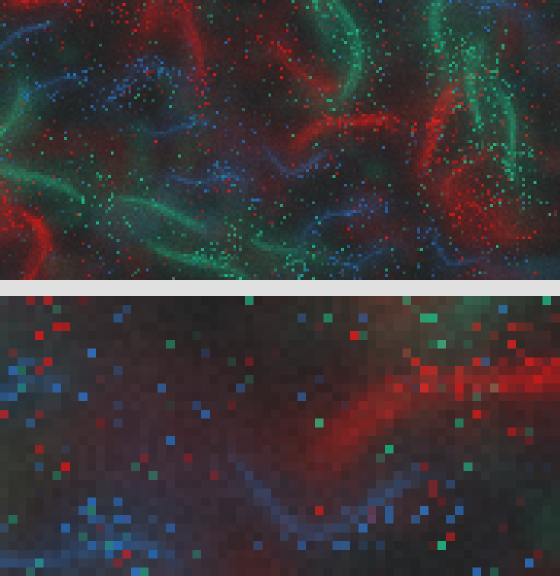
Top: the whole. Bottom: its middle third, enlarged.
This background is drawn by a Shadertoy shader. Its source:

```glsl
// Mosaic of red, green and blue brush strokes with scattered specks on charcoal.

float hash(vec2 p) {
    vec3 q = fract(p.xyx * 0.1031);
    q += dot(q, q.yzx + 33.33);
    return fract((q.x + q.y) * q.z);
}

float noise(vec2 p) {
    vec2 i = floor(p), f = fract(p);
    f = f * f * (3.0 - 2.0 * f);
    return mix(mix(hash(i), hash(i + vec2(1, 0)), f.x),
               mix(hash(i + vec2(0, 1)), hash(i + vec2(1, 1)), f.x), f.y);
}

vec3 inkColor(int kind) {
    return kind == 0 ? vec3(0.82, 0.10, 0.10)
         : kind == 1 ? vec3(0.12, 0.70, 0.50)
                     : vec3(0.16, 0.42, 0.72);
}

// Faint clouds of each ink over the charcoal ground
vec3 ground(vec2 p) {
    vec3 color = vec3(0.138, 0.141, 0.145);
    for (int kind = 0; kind < 3; kind++) {
        vec2 q = p * 4.5 + float(kind) * vec2(37.0, 19.0);
        float cloud = 0.65 * noise(q) + 0.35 * noise(q * 2.7);
        color = mix(color, inkColor(kind), 0.15 * smoothstep(0.52, 0.85, cloud));
    }
    float mist = noise(p * 5.0 + 91.0);
    return mix(color, vec3(0.32), 0.25 * smoothstep(0.65, 1.0, mist));
}

// Blends one curved stroke, its halo and its specks over the color
vec3 addStroke(vec3 color, vec2 p, vec2 cell, int index) {
    int kind = index % 3;
    float id = float(index) + 1.0;
    float turn = hash(vec2(id, 11.0)), bend = hash(vec2(id, 23.0));
    float upright = hash(vec2(id, 37.0)), force = hash(vec2(id, 53.0));
    vec2 center = fract(id * vec2(0.7549, 0.5698)) * vec2(2.1, 1.1) - 0.05;

    // Red leans upright, green falls to the right, blue goes either way
    float angle = (turn - 0.5) * 1.4;
    float halfLength = 0.13 + 0.04 * bend, width = 0.011;
    if (kind == 0) {
        angle = 0.6 * angle + (upright > 0.35 ? 1.57 : 0.0);
        halfLength = 0.16 + 0.08 * force;
        width = 0.034;
    } else if (kind == 1) {
        angle = 0.5 * angle - (upright > 0.6 ? 1.6 : 0.5);
        halfLength = 0.18 + 0.06 * force;
        width = 0.031;
    }

    vec2 axis = vec2(cos(angle), sin(angle));
    vec2 d = p - center;
    vec2 q = vec2(dot(d, axis), dot(d, vec2(-axis.y, axis.x)));
    float along = q.x / halfLength;
    q.y += (bend - 0.5) * 0.9 * halfLength * along * along;
    q.y += 0.022 * sin(along * 3.0 + turn * 6.3);

    // Body, split into strands that follow the curve
    float across = q.y / width;
    float taper = 1.0 - smoothstep(0.45, 1.15, abs(along));
    float strands = noise(vec2(along * 2.0, across * 2.2) + id * 9.0);
    float body = exp(-across * across) * taper * mix(0.4, 1.0, strands);
    body *= mix(0.55, 1.0, force) * (kind == 0 ? 0.95 : 0.8);

    // Wide soft halo
    vec2 h = vec2(along * 0.8, q.y / (width * 1.6 + 0.03));
    float halo = exp(-dot(h, h));
    float grain = hash(cell + id * 17.0);
    float fog = halo * (kind == 2 ? 0.14 : 0.23) * (0.75 + 0.5 * grain);
    color = mix(color, inkColor(kind), max(body * (0.88 + 0.2 * grain), fog));

    // Specks gather in patches around the stroke
    float patches = smoothstep(0.35, 0.8, noise(p * 11.0 + id * 5.0));
    float speck = step(hash(cell + id * 31.0 + 7.0), 0.26 * halo * patches);
    return mix(color, inkColor(kind), speck * mix(0.2, 0.95, grain));
}

vec3 mosaic(vec2 uv) {
    vec2 cell = floor(uv * 96.0);
    vec2 p = (cell + 0.5) / 96.0;
    vec3 color = ground(p);
    vec2 warped = p + 0.05 * (vec2(noise(p * 6.0), noise(p * 6.0 + 40.0)) - 0.5);
    for (int i = 0; i < 30; i++) color = addStroke(color, warped, cell, i);

    // Sparse dust and uneven tiles
    float dust = step(0.965, hash(cell + 211.0));
    int dustKind = int(3.0 * hash(cell + 307.0));
    color = mix(color, inkColor(dustKind), dust * 0.4 * hash(cell + 401.0));
    return color * (0.92 + 0.16 * hash(cell + 503.0));
}

void mainImage(out vec4 fragColor, in vec2 fragCoord) {
    // Four samples per pixel soften the tile edges
    vec3 color = vec3(0.0);
    for (int s = 0; s < 4; s++) {
        vec2 offset = vec2(s % 2, s / 2) * 0.5 - 0.25;
        color += 0.25 * mosaic((fragCoord + offset) / iResolution.y);
    }
    fragColor = vec4(color, 1.0);
}
```
